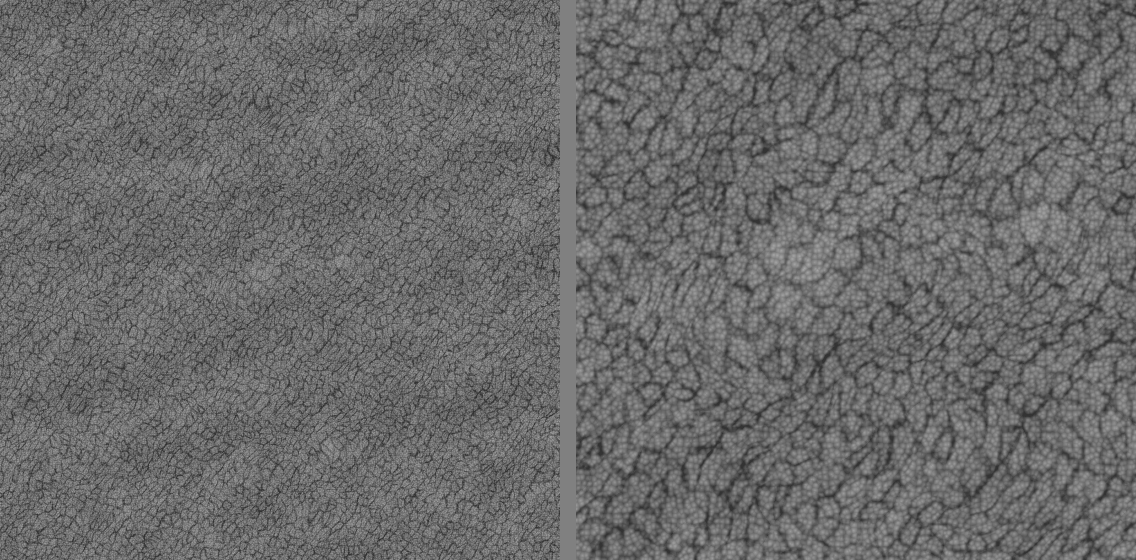
Left: the whole. Right: its middle third, enlarged.
This texture is drawn by a Shadertoy shader. Its source:

```glsl
const float TAU = 6.2831853;

vec2 hash2(vec2 p) {
    vec3 h = fract(p.xyx * vec3(0.1031, 0.1030, 0.0973));
    h += dot(h, h.yzx + 33.33);
    return fract((h.xx + h.yz) * h.zy);
}

// Coordinates along and across a grain direction, scaled separately
vec2 grainSpace(vec2 p, float angle, vec2 scale) {
    vec2 along = vec2(cos(angle), sin(angle));
    return vec2(dot(p, along), dot(p, vec2(-along.y, along.x))) * scale;
}

// Layered sines in random directions, with a spread of about one
float waves(vec2 p, float frequency, float seed) {
    float sum = 0.0;
    for (int i = 0; i < 12; i++) {
        vec2 r = hash2(vec2(float(i) + 3.0, seed * 17.0));
        vec2 s = hash2(vec2(seed * 31.0, float(i) + 9.0));
        vec2 dir = vec2(cos(r.x * TAU), sin(r.x * TAU));
        sum += sin(dot(p, dir) * frequency * (0.5 + r.y) + s.x * TAU);
    }
    return sum * 0.408;
}

// Offset from p to the scattered point of one cell
vec2 toPoint(vec2 id, vec2 p) {
    return id + 0.08 + 0.84 * hash2(id) - p;
}

// Distance to the nearest cell point
float cellPoint(vec2 p) {
    vec2 cell = floor(p);
    float nearest = 4.0;
    for (int y = -1; y <= 1; y++)
    for (int x = -1; x <= 1; x++) {
        vec2 d = toPoint(cell + vec2(x, y), p);
        nearest = min(nearest, dot(d, d));
    }
    return sqrt(nearest);
}

// Distance to the cell border, and a random value per cell
vec2 cellBorder(vec2 p) {
    vec2 cell = floor(p), home = cell, toHome = vec2(4.0);
    for (int y = -1; y <= 1; y++)
    for (int x = -1; x <= 1; x++) {
        vec2 id = cell + vec2(x, y);
        vec2 d = toPoint(id, p);
        if (dot(d, d) < dot(toHome, toHome)) {
            toHome = d;
            home = id;
        }
    }
    float border = 4.0;
    for (int y = -2; y <= 2; y++)
    for (int x = -2; x <= 2; x++) {
        vec2 d = toPoint(home + vec2(x, y), p);
        vec2 gap = d - toHome;
        if (dot(gap, gap) > 0.0001)
            border = min(border, dot(0.5 * (d + toHome), normalize(gap)));
    }
    return vec2(border, hash2(home + 71.0).x);
}

float crease(float border, float width) {
    return 1.0 - smoothstep(0.0, width, border);
}

void mainImage(out vec4 fragColor, in vec2 fragCoord) {
    vec2 uv = fragCoord / iResolution.y;

    // Uneven stretching of the hide
    vec2 hide = uv + 0.0042 * vec2(waves(uv, 55.0, 1.0), waves(uv, 55.0, 2.0));
    hide += 0.0006 * vec2(waves(uv, 260.0, 3.0), waves(uv, 260.0, 4.0));

    // Pebbles with deep creases, crossed by finer wrinkles
    vec2 pebble = cellBorder(grainSpace(hide, 1.05, vec2(62.0, 92.0)) + 200.0);
    vec2 wrinkle = cellBorder(grainSpace(hide, 0.8, vec2(92.0, 135.0)) + 500.0);
    float strands = waves(grainSpace(hide, 0.95, vec2(0.4, 1.0)), 340.0, 5.0);
    float depth = clamp(0.85 + 0.27 * strands, 0.3, 1.4);
    float deep = crease(pebble.x, 0.15 + 0.09 * depth) * depth;
    float shallow = crease(wrinkle.x, 0.2);

    // Broad slanted stains and fine pores
    float stain = waves(grainSpace(uv, 0.55, vec2(0.4, 1.0)), 55.0, 6.0);
    float mottle = waves(grainSpace(uv, 0.6, vec2(0.5, 1.0)), 130.0, 7.0);
    float pores = cellPoint(uv * 310.0 + 40.0) - 0.43;

    float tone = 0.488 - 0.155 * deep - 0.06 * shallow;
    tone += 0.013 * stain + 0.010 * mottle;
    tone += 0.05 * (pebble.y - 0.5) - 0.23 * pores;
    fragColor = vec4(vec3(clamp(tone, 0.2, 0.68)), 1.0);
}
```
